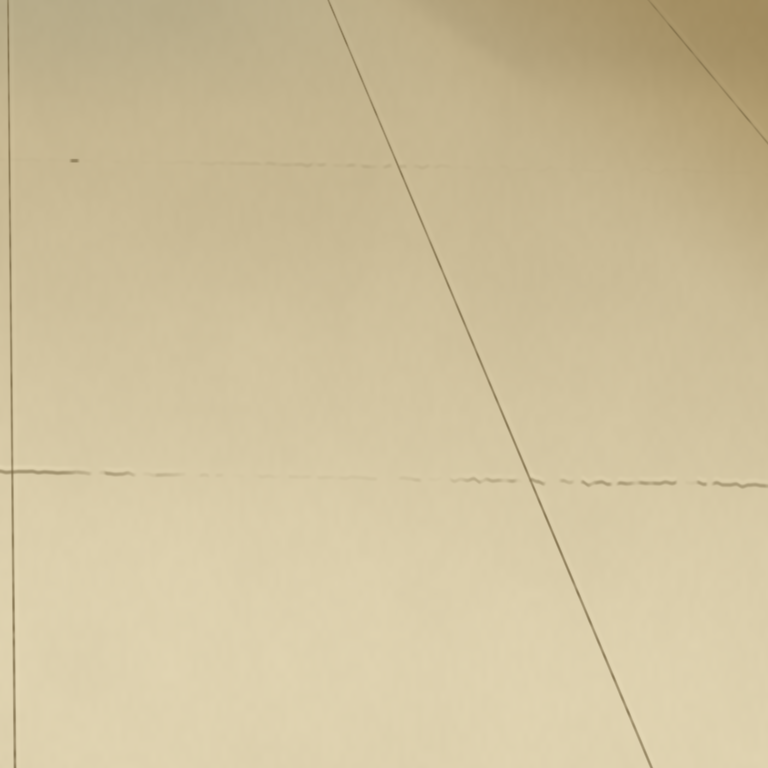
This texture is drawn by a WebGL 1 fragment shader. Its source:

```glsl
precision highp float;

uniform vec2 u_resolution;

const vec3 NEAR_FLOOR = vec3(0.870, 0.820, 0.685);
const vec3 FAR_FLOOR = vec3(0.768, 0.706, 0.558);
const vec3 GREY_HAZE = vec3(0.695, 0.655, 0.525);
const vec3 BROWN_SHADE = vec3(0.645, 0.555, 0.370);
const vec3 SEAM_DARK = vec3(0.450, 0.385, 0.245);
const vec3 JOINT_DARK = vec3(0.500, 0.440, 0.300);

// Tile width in canvas units shrinks linearly with height
const float TILE_NEAR = 0.829;
const float TILE_SHRINK = 0.412;
const float ROW_DEPTH = 2.01;
const float ROW_TILT = 0.018;

float hash(vec2 p) {
  vec3 q = fract(vec3(p.xyx) * 0.1031);
  q += dot(q, q.yzx + 33.33);
  return fract((q.x + q.y) * q.z);
}

float noise(vec2 p) {
  vec2 i = floor(p);
  vec2 f = fract(p);
  f = f * f * (3.0 - 2.0 * f);
  float low = mix(hash(i), hash(i + vec2(1.0, 0.0)), f.x);
  float high = mix(hash(i + vec2(0.0, 1.0)), hash(i + 1.0), f.x);
  return mix(low, high, f.y);
}

float fbm(vec2 p) {
  float sum = 0.0;
  float gain = 0.5;
  for (int i = 0; i < 4; i++) {
    sum += gain * noise(p);
    p = p * 2.03 + 7.1;
    gain *= 0.5;
  }
  return sum;
}

float stroke(float dist, float halfWidth, float soft) {
  return 1.0 - smoothstep(halfWidth - soft, halfWidth + soft, abs(dist));
}

// Lit floor with haze along the top and a shadow in the upper right
vec3 floorColor(vec2 uv) {
  vec3 color = mix(NEAR_FLOOR, FAR_FLOOR, smoothstep(0.12, 1.02, uv.y + 0.1 * uv.x));
  float haze = smoothstep(0.80, 1.02, uv.y) * (1.0 - smoothstep(0.1, 0.75, uv.x));
  color = mix(color, GREY_HAZE, 0.75 * haze);
  float shade = 0.71 * (uv.x - 0.52) + uv.y - 1.0;
  color = mix(color, BROWN_SHADE, 0.9 * smoothstep(-0.12, 0.34, shade));
  float shadeEdge = smoothstep(-0.012, 0.03, shade) * smoothstep(0.85, 0.94, uv.y);
  color *= 1.0 - 0.04 * shadeEdge;
  float mottle = fbm(uv * vec2(9.0, 7.0)) - 0.47;
  float grain = noise(uv * vec2(130.0, 75.0)) - 0.5;
  return color + 0.022 * mottle + 0.009 * grain;
}

// Signed distance to the closest of the converging seams
float seamDistance(vec2 uv) {
  float tile = TILE_NEAR - TILE_SHRINK * uv.y;
  float origin = 0.0195 - 0.0091 * uv.y;
  float column = (uv.x - origin) / tile;
  float nearest = floor(column + 0.5);
  float slant = TILE_SHRINK * nearest;
  return (column - nearest) * tile / sqrt(1.0 + slant * slant);
}

float jointHeight(float row, float x) {
  return (TILE_NEAR - ROW_DEPTH / row) / TILE_SHRINK - ROW_TILT * x;
}

// Joints survive at the sides of the near row and as faint specks farther off
float jointPresence(float x, float row) {
  float farness = clamp(row - 3.0, 0.0, 1.0);
  float leftSide = 1.0 - smoothstep(0.07, 0.30, x);
  float rightSide = 0.8 * smoothstep(0.46, 0.74, x);
  float faint = 0.20 * smoothstep(0.2, 0.45, x) * (1.0 - smoothstep(0.5, 0.62, x)) + 0.04;
  float presence = mix(0.10 + 0.8 * max(leftSide, rightSide), faint, farness);
  float solid = (1.0 - farness) * (1.0 - smoothstep(0.08, 0.12, x));
  float specks = smoothstep(0.1, 0.75, noise(vec2(x * 105.0, row * 9.0)));
  return presence * max(specks, solid);
}

void main() {
  vec2 uv = gl_FragCoord.xy / u_resolution;
  float soft = max(0.0014, 0.75 / min(u_resolution.x, u_resolution.y));
  vec3 color = floorColor(uv);

  // Worn cross joints, rougher toward the right
  for (int i = 0; i < 3; i++) {
    float row = 2.0 + float(i);
    float rough = mix(0.003, 0.008, smoothstep(0.45, 0.75, uv.x));
    float wobble = rough * (noise(vec2(uv.x * 120.0, row + 0.5)) - 0.5);
    float dist = uv.y - jointHeight(row, uv.x) - wobble;
    float presence = jointPresence(uv.x, row);
    color += 0.035 * presence * stroke(dist - 0.006, 0.002, 0.003);
    color = mix(color, JOINT_DARK, 0.68 * presence * stroke(dist, 0.0022, 1.4 * soft));
  }

  // Dark chip left in the far joint
  vec2 chip = uv - vec2(0.097, jointHeight(4.0, 0.097));
  float chipMask = stroke(chip.x, 0.005, 0.003) * stroke(chip.y, 0.0022, soft);
  color = mix(color, JOINT_DARK, 0.75 * chipMask);

  // Fine seams with a faint rim, broken up in the far right
  float seam = seamDistance(uv);
  float farRight = smoothstep(0.75, 0.85, uv.x) * smoothstep(0.7, 0.8, uv.y);
  float chipping = noise(uv * vec2(40.0, 110.0));
  float wear = mix(0.62 + 0.38 * chipping, 0.25 + 0.6 * chipping, farRight);
  float halfWidth = mix(0.0016, 0.0010, uv.y);
  color += 0.012 * stroke(seam - 0.005, 0.002, 0.002);
  color = mix(color, SEAM_DARK, 0.82 * wear * stroke(seam, halfWidth, soft));

  gl_FragColor = vec4(clamp(color, 0.0, 1.0), 1.0);
}
```
